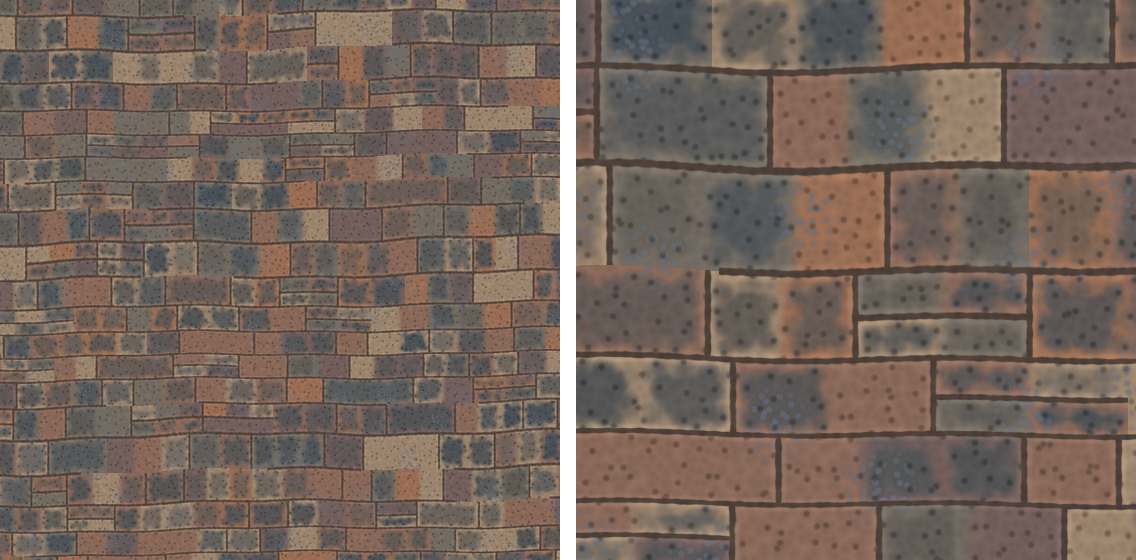
Left: the whole. Right: its middle third, enlarged.
Give the GLSL for this texture, as a Shadertoy shader.

```glsl
#define ROWS 20.0
#define COLUMNS 9.0
#define JOINT_HALF_WIDTH 0.0018
#define JOINT_GAPS 0.14
#define SPLIT_CHANCE 0.11
#define PATCH_DENSITY 2.3
#define BLOTCH_CHANCE 0.66
#define GRAIN_SCALE 150.0
#define GRAIN_AMOUNT 0.13

const vec3 MORTAR = vec3(0.30, 0.25, 0.22);
const vec3 TAN    = vec3(0.61, 0.52, 0.43);
const vec3 CLAY   = vec3(0.54, 0.41, 0.35);
const vec3 ORANGE = vec3(0.60, 0.43, 0.33);
const vec3 MAUVE  = vec3(0.45, 0.37, 0.36);
const vec3 OLIVE  = vec3(0.45, 0.42, 0.38);
const vec3 SOOT   = vec3(0.36, 0.34, 0.32);
const vec3 SLATE  = vec3(0.28, 0.31, 0.34);
const vec3 BLUE   = vec3(0.42, 0.47, 0.54);

float hash(vec2 p) {
    vec3 q = fract(vec3(p.xyx) * 0.1031);
    q += dot(q, q.yzx + 33.33);
    return fract((q.x + q.y) * q.z);
}

// Distance to the nearest scattered point
float cellular(vec2 p) {
    vec2 cell = floor(p);
    float nearest = 2.0;
    for (int j = -1; j <= 1; j++)
    for (int i = -1; i <= 1; i++) {
        vec2 c = cell + vec2(i, j);
        vec2 site = c + vec2(hash(c), hash(c + 71.7));
        nearest = min(nearest, distance(p, site));
    }
    return nearest;
}

float jointPosition(float i, float row) {
    return i + 0.62 * hash(vec2(i, row) + 11.0);
}

// Adds a large distance where a joint is missing
float gap(vec2 key) {
    return step(hash(key), JOINT_GAPS);
}

float bedGap(float x, float bed) {
    return gap(vec2(floor(x * 6.0 + 5.0 * hash(vec2(bed, 3.0))), bed + 200.0));
}

vec3 firedColor(vec2 key) {
    float h = hash(key);
    vec3 color = OLIVE;
    color = mix(color, MAUVE, step(h, 0.74));
    color = mix(color, CLAY, step(h, 0.55));
    color = mix(color, ORANGE, step(h, 0.31));
    return mix(color, TAN, step(h, 0.23));
}

float roundedBox(vec2 p, vec2 halfSize, float radius) {
    vec2 q = abs(p) - halfSize + radius;
    return length(max(q, 0.0)) + min(max(q.x, q.y), 0.0) - radius;
}

void mainImage(out vec4 fragColor, in vec2 fragCoord) {
    vec2 uv = fragCoord / iResolution.y;
    float pixel = 1.0 / iResolution.y;

    // Uneven, slightly tilted courses
    float v = uv.y * ROWS - 0.2 - 0.25 * uv.x + 0.25 * sin(uv.y * 17.0)
            + 0.06 * sin(uv.x * 9.0 + uv.y * 5.0) + 0.03 * sin(uv.x * 31.0);
    float row = floor(v), f = v - row;

    // Bricks of irregular length
    float u = uv.x * COLUMNS + 7.0 * hash(vec2(row, 5.0)) + 20.0;
    float brick = floor(u);
    brick -= step(u, jointPosition(brick, row));
    float left = jointPosition(brick, row);
    float right = jointPosition(brick + 1.0, row);
    float width = right - left;

    // Some bricks split into two thin courses
    float split = step(hash(vec2(brick, row) + 91.0), SPLIT_CHANCE);
    float upper = split * step(0.5, f);
    vec2 id = vec2(brick * 13.0, row * 2.0 + upper);

    // Distance to the surrounding joints
    float sides = min(u - left + gap(vec2(brick, row) + 300.0),
                      right - u + gap(vec2(brick + 1.0, row) + 300.0)) / COLUMNS;
    float beds = min(f + bedGap(uv.x, row), 1.0 - f + bedGap(uv.x, row + 1.0));
    beds = min(beds, abs(f - 0.5) + 1.0 - split) / ROWS;
    float joint = min(sides, beds);

    // Soft bands of fired colour along each brick
    float count = max(1.0, floor(width * PATCH_DENSITY + 0.5));
    if (hash(id + 17.0) < 0.2) count = 1.0;
    float t = (u - left) / width * count;
    float band = floor(t - 0.5);
    float first = clamp(band, 0.0, count - 1.0);
    float second = clamp(band + 1.0, 0.0, count - 1.0);
    vec3 color = mix(firedColor(id + vec2(first, 0.0)), firedColor(id + vec2(second, 0.0)),
                     smoothstep(0.38, 0.62, fract(t - 0.5)));

    // Dark kiln blotches with ragged edges
    float rag = cellular(uv * 75.0);
    vec2 key = id + vec2(floor(t), 40.0);
    vec2 patchSize = vec2(width / (count * COLUMNS), (1.0 - 0.5 * split) / ROWS);
    float middle = mix(0.5, 0.25 + 0.5 * upper, split);
    vec2 local = vec2((fract(t) - 0.5) * patchSize.x, (f - middle) / ROWS);
    float blotch = roundedBox(local, max(0.5 * patchSize - 0.006, 0.004), 0.006);
    float mask = smoothstep(0.006, -0.007, blotch + (rag - 0.45) * 0.012);
    mask *= step(hash(key), BLOTCH_CHANCE) * mix(0.5, 1.0, hash(key + 8.0));
    color = mix(color, mix(SOOT, SLATE, hash(key + 23.0)), mask);

    // Blue flecks, dark pits and fine grain
    float grain = cellular(uv * GRAIN_SCALE);
    float fleckArea = smoothstep(0.35, 0.1, cellular(uv * 11.0 + 4.0));
    color = mix(color, BLUE, 0.6 * fleckArea * smoothstep(0.4, 0.15, grain));
    color *= 1.0 - 0.25 * smoothstep(0.22, 0.05, rag);
    color *= 1.0 + GRAIN_AMOUNT * (grain - 0.45);

    // Pale rims and recessed mortar
    color *= 1.0 + 0.09 * smoothstep(0.006, 0.003, joint);
    float ragged = joint + 0.0008 * (grain - 0.45);
    float face = smoothstep(-pixel, pixel, ragged - JOINT_HALF_WIDTH);
    color = mix(MORTAR * (0.92 + 0.2 * grain), color, face);

    fragColor = vec4(color, 1.0);
}
```
